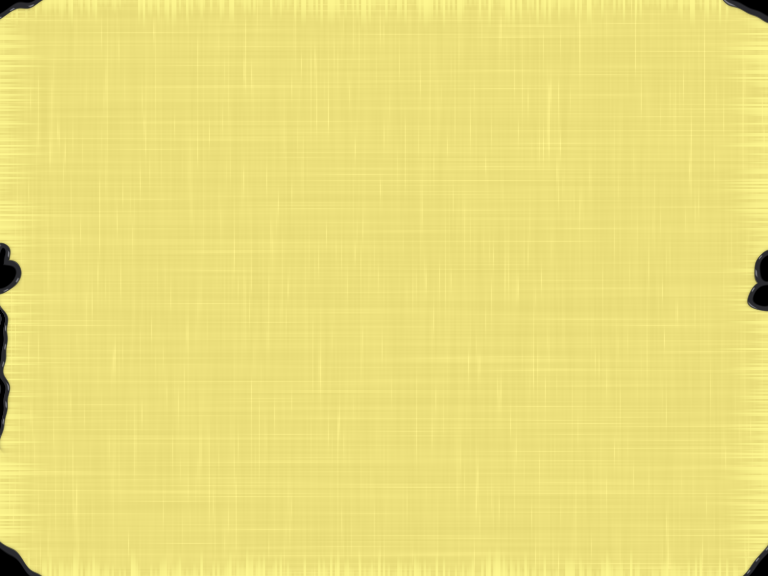
Give the GLSL for this texture, as a Shadertoy shader.

```glsl
// Pale yellow linen: faint crossed threads made of staggered noise strands,
// with bright frayed ends along the borders and small torn holes, cut from
// wobbling ellipses and slanted corners, black with a charcoal rim.

float hash(vec2 p) {
    vec3 q = fract(p.xyx * vec3(0.1031, 0.1030, 0.0973));
    q += dot(q, q.yzx + 33.33);
    return fract((q.x + q.y) * q.z);
}

// One thread: random tones eased along its length, shifted per lane
float strand(float lane, float along) {
    float t = along + 17.0 * hash(vec2(lane, 3.0));
    float cell = floor(t);
    return mix(hash(vec2(lane, cell + 50.0)), hash(vec2(lane, cell + 51.0)),
               smoothstep(0.0, 1.0, t - cell));
}

// Neighbouring threads blended across the lanes
float threads(float across, float along) {
    float lane = floor(across);
    return mix(strand(lane, along), strand(lane + 1.0, along),
               smoothstep(0.1, 0.9, across - lane));
}

// Bright thread end of random length, reaching in from a border
float threadEnd(float lane, float depth, float reach) {
    float n = hash(vec2(lane, 7.0));
    return n * (1.0 - smoothstep(0.0, reach * (0.1 + n * n), depth));
}

float fray(float across, float depth, float reach) {
    float lane = floor(across);
    return mix(threadEnd(lane, depth, reach), threadEnd(lane + 1.0, depth, reach),
               smoothstep(0.2, 0.8, across - lane));
}

float ellipse(vec2 p, vec2 radii) {
    float k = length(p / radii);
    return k * (k - 1.0) / max(length(p / (radii * radii)), 0.001);
}

// Slanted cut across a corner, with its two leg lengths
float corner(vec2 p, vec2 legs) {
    return (p.x / legs.x + p.y / legs.y - 1.0) / length(1.0 / legs);
}

// Signed distance to the torn holes, negative inside
float holes(vec2 p, float width) {
    vec2 w = p;
    for (float i = 1.0; i < 4.0; i++) {
        w += 0.0042 / i * sin(w.yx * 52.0 * i + vec2(1.3, 4.1) * i);
    }
    vec2 r = vec2(width - w.x, w.y);
    float d = corner(vec2(w.x, 1.0 - w.y), vec2(0.070, 0.037));
    d = min(d, corner(vec2(r.x, 1.0 - r.y), vec2(0.072, 0.038)));
    d = min(d, corner(w, vec2(0.078, 0.056)));
    d = min(d, corner(r, vec2(0.042, 0.054)));
    d = min(d, ellipse(w - vec2(0.0, 0.518), vec2(0.036, 0.030)));
    d = min(d, ellipse(w - vec2(0.0, 0.550), vec2(0.014, 0.026)));
    d = min(d, ellipse(w - vec2(0.0, 0.350), vec2(0.012, 0.130)));
    d = min(d, ellipse(r - vec2(0.0, 0.485), vec2(0.031, 0.027)));
    return min(d, ellipse(r - vec2(0.0, 0.532), vec2(0.025, 0.032)));
}

void mainImage(out vec4 fragColor, in vec2 fragCoord) {
    vec2 p = fragCoord / iResolution.y;
    float width = iResolution.x / iResolution.y;
    float pixel = 1.0 / iResolution.y;

    // Weave: fine and coarse threads both ways, plus a few bright slubs
    float weft = threads(p.y * 370.0, p.x * 4.0);
    float warp = threads(p.x * 300.0 + 400.0, p.y * 11.0);
    float weftCoarse = threads(p.y * 110.0 + 900.0, p.x * 3.0);
    float warpCoarse = threads(p.x * 90.0 + 1300.0, p.y * 7.0);
    float tone = 0.026 * (weft - 0.5) + 0.018 * (warp - 0.5)
               + 0.010 * (weftCoarse - 0.5) + 0.010 * (warpCoarse - 0.5);
    tone += 0.030 * pow(weft, 10.0) + 0.050 * pow(warp, 14.0) - 0.004;
    vec3 cloth = vec3(0.930, 0.880, 0.490) + tone * vec3(1.0, 1.0, 0.9);

    // Frayed borders
    float side = min(p.x, width - p.x);
    float cap = min(p.y, 1.0 - p.y);
    float sideSeed = p.x < 0.5 * width ? 200.0 : 700.0;
    float capSeed = p.y < 0.5 ? 1700.0 : 2300.0;
    float ends = max(fray(p.y * 340.0 + sideSeed, side, 0.100),
                     fray(p.x * 240.0 + capSeed, cap, 0.055));
    cloth = mix(cloth, vec3(1.0, 0.97, 0.56), ends);

    // Holes: soft shadow, charcoal rim with a pale outer glint, black core
    float d = holes(p, width);
    cloth *= 1.0 - 0.30 * exp(-max(d, 0.0) * 550.0);
    float glint = exp(-pow((d + 0.0025) / 0.0016, 2.0))
                * smoothstep(0.2, 1.0, sin(p.x * 150.0 + p.y * 190.0));
    vec3 rim = vec3(0.17, 0.17, 0.18) + 0.30 * glint;
    vec3 torn = mix(rim, vec3(0.0), smoothstep(0.007, 0.011, -d));
    vec3 color = mix(torn, cloth, smoothstep(-pixel, pixel, d));

    fragColor = vec4(color, 1.0);
}
```
